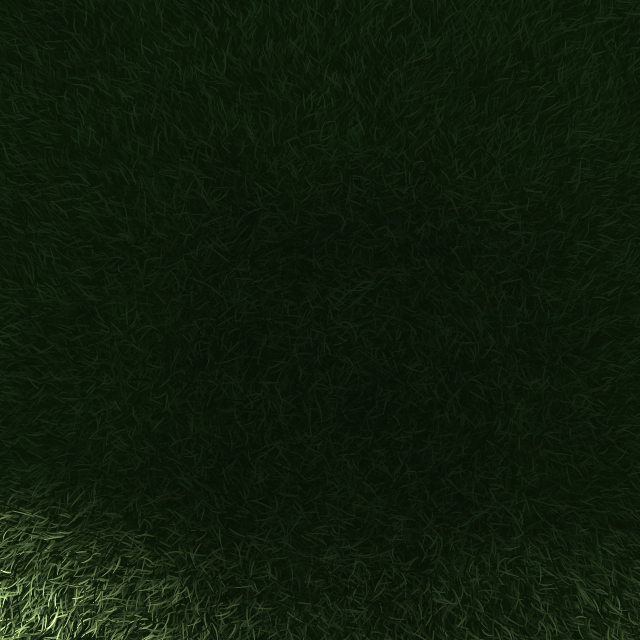
Give the GLSL for this texture, as a Shadertoy shader.

```glsl
// Dark lawn seen from above, with a pale light grazing its lower left corner.
// Layers of jittered grids each hold one curved, tapered blade per cell;
// blades fan out from the middle, and gradient noise varies growth and light.

vec3 hash3(vec3 p) {
    p = fract(p * vec3(0.1031, 0.103, 0.0973));
    p += dot(p, p.yxz + 33.33);
    return fract((p.xxy + p.yxx) * p.zyx);
}

float gradientNoise(vec2 p) {
    vec2 cell = floor(p), f = p - cell;
    vec2 u = f * f * f * (f * (f * 6.0 - 15.0) + 10.0);
    vec4 corner;
    for (int i = 0; i < 4; i++) {
        vec2 o = vec2(i & 1, i >> 1);
        float a = 6.2832 * hash3(vec3(cell + o + 40.0, 7.0)).x;
        corner[i] = dot(vec2(cos(a), sin(a)), f - o);
    }
    return mix(mix(corner.x, corner.y, u.x), mix(corner.z, corner.w, u.x), u.y);
}

// Preferred blade angle: radial near the borders, loose in the middle
float bladeAngle(vec2 uv, float random) {
    vec2 away = uv - vec2(0.52, 0.4);
    float spread = mix(3.1, 0.85, smoothstep(0.05, 0.5, length(away)));
    return atan(away.y, away.x) + (random - 0.5) * 2.0 * spread
         + 0.9 * gradientNoise(uv * 11.0);
}

// Returns brightness (x) and hue variation (y) of the topmost blade
vec2 grass(vec2 uv, float pixel) {
    const float layers = 16.0, cells = 46.0;
    vec2 surface = vec2(0.03, 0.5);
    for (float layer = 0.0; layer < layers; layer++) {
        vec2 shift = hash3(vec3(layer, 3.0, 11.0)).xy * 9.0;
        vec2 p = uv * cells + shift;
        for (int k = 0; k < 9; k++) {
            vec2 id = floor(p) + vec2(k % 3 - 1, k / 3 - 1);
            vec3 place = hash3(vec3(id + 20.0, layer + 1.0));
            vec3 look = hash3(vec3(id + 90.0, layer + 31.0));
            vec2 root = id + place.xy;
            float a = bladeAngle((root - shift) / cells, place.z);
            vec2 q = p - root;
            q = vec2(dot(q, vec2(cos(a), sin(a))), dot(q, vec2(-sin(a), cos(a))));

            // Parabolic bend and a width that narrows to the tip
            float halfLength = mix(0.4, 0.9, look.x);
            float along = q.x / halfLength;
            float side = abs(q.y + (look.y - 0.5) * 0.4 * (along * along - 0.4));
            float width = 0.058 * (1.0 - 0.6 * smoothstep(-0.4, 1.0, along));
            float soft = 0.6 * pixel * cells;
            float cover = (1.0 - smoothstep(-soft, soft, side - width))
                        * (1.0 - smoothstep(0.8, 1.0, abs(along)));

            float tone = pow(look.z, 1.3) * mix(0.25, 1.2, layer / layers);
            tone *= 0.85 + 0.2 * along;
            surface = mix(surface, vec2(tone, place.z), cover * 0.95);
        }
    }
    return surface;
}

void mainImage(out vec4 fragColor, in vec2 fragCoord) {
    vec2 uv = fragCoord / iResolution.xy;
    vec2 blade = grass(uv, 1.0 / iResolution.y);
    float patches = gradientNoise(uv * 7.0) + 0.6 * gradientNoise(uv * 19.0 + 5.0);

    // Dim ambient light, lowest around the middle
    float ambient = mix(0.87, 1.1, smoothstep(0.08, 0.65, length(uv - vec2(0.55, 0.38))));
    ambient *= 1.0 + 0.12 * patches;
    vec3 color = mix(vec3(0.032, 0.076, 0.017), vec3(0.105, 0.175, 0.093), blade.x) * ambient;
    color += vec3(-0.006, 0.0, 0.008) * smoothstep(0.6, 0.9, blade.y);

    // Grazing light at the lower left, with faint spill along the bottom
    float edge = uv.y + 0.28 * uv.x + 0.03 * patches;
    float glow = (1.0 - smoothstep(0.04, 0.29, edge)) * exp(-pow(uv.x / 0.27, 1.7));
    float rightSpill = exp(-pow(abs(uv.x - 0.95) / 0.24, 2.0))
                     * (1.0 - smoothstep(0.0, 0.2, uv.y));
    glow += 0.14 * rightSpill + 0.07 * (1.0 - smoothstep(0.0, 0.28, uv.y));
    float sheen = blade.x * (0.85 + 0.35 * blade.x);
    color += glow * sheen * mix(vec3(0.86, 0.96, 0.58), vec3(0.93, 0.98, 0.7), blade.y);

    fragColor = vec4(clamp(color, 0.0, 1.0), 1.0);
}
```
